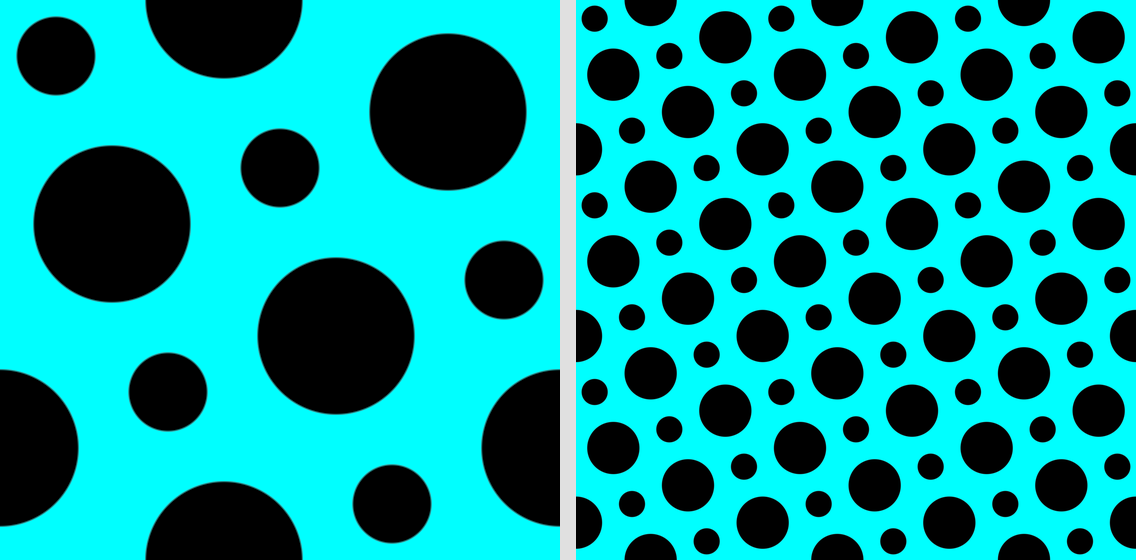
Left, the tile; right, the same tile 3 across and 3 down.
Give the GLSL for this pattern, as a Shadertoy shader.

```glsl
// Tiling polka dots: large and small black discs on two slanted five-point lattices over cyan.

const vec3 GROUND_COLOR = vec3(0.0, 1.0, 1.0);
const vec3 DOT_COLOR    = vec3(0.0);
const vec3 RIM_COLOR    = vec3(0.19, 0.80, 0.80);

const int   ROWS         = 5;               // rows of each lattice per tile
const float ROW_SHIFT    = -2.0;            // sideways steps per row, whole so it wraps
const vec2  LARGE_ORIGIN = vec2(0.4, 0.0);
const vec2  SMALL_ORIGIN = vec2(0.7, 0.1);
const float LARGE_RADIUS = 0.14;
const float SMALL_RADIUS = 0.07;
const float EDGE_WIDTH   = 0.004;           // soft rim, in canvas units
const float RIM_LEVEL    = 0.8;             // where the rim colour sits in the edge ramp

// Signed distance to a disc that repeats once per tile
float wrappedDisc(vec2 p, vec2 center, float radius) {
    vec2 d = p - center;
    d -= floor(d + 0.5);
    return length(d) - radius;
}

// Signed distance to the nearest disc of both lattices
float dotField(vec2 p) {
    float nearest = 1.0;
    for (int i = 0; i < ROWS; i++) {
        vec2 offset = vec2(ROW_SHIFT, 1.0) * float(i) / float(ROWS);
        nearest = min(nearest, wrappedDisc(p, LARGE_ORIGIN + offset, LARGE_RADIUS));
        nearest = min(nearest, wrappedDisc(p, SMALL_ORIGIN + offset, SMALL_RADIUS));
    }
    return nearest;
}

void mainImage(out vec4 fragColor, in vec2 fragCoord) {
    vec2 uv = fragCoord / iResolution.xy;

    // Edge ramp, never narrower than one pixel
    float width = max(EDGE_WIDTH, 1.0 / min(iResolution.x, iResolution.y));
    float level = clamp(dotField(uv) / width + 0.5, 0.0, 1.0);

    // Dot to rim, then rim to ground
    vec3 color = mix(DOT_COLOR, RIM_COLOR, min(level / RIM_LEVEL, 1.0));
    color = mix(color, GROUND_COLOR, max(level - RIM_LEVEL, 0.0) / (1.0 - RIM_LEVEL));
    fragColor = vec4(color, 1.0);
}
```
